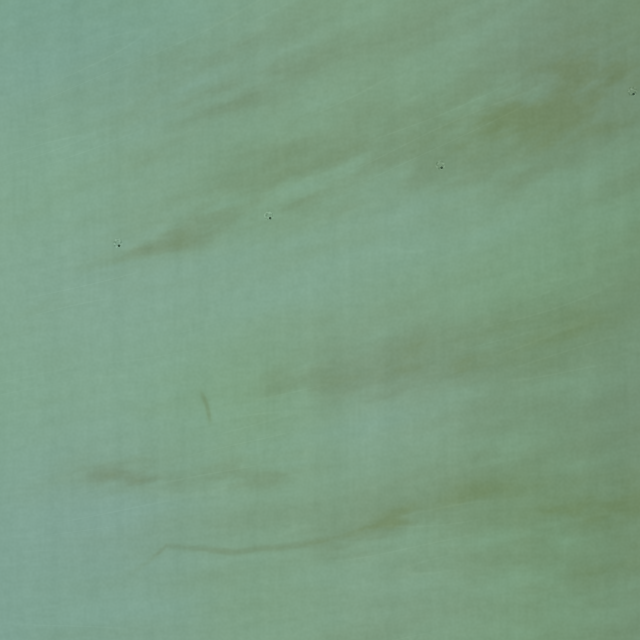
This texture is drawn by a WebGL 1 fragment shader. Its source:

```glsl
precision highp float;
// Draws a weathered sage-green painted surface with soft olive smears and tiny specks.
uniform vec2 u_resolution;

vec2 gradientAt(vec2 cell) {
  float angle = 6.2832 * fract(sin(dot(cell, vec2(127.1, 311.7))) * 43758.5);
  return vec2(cos(angle), sin(angle));
}

float gradientNoise(vec2 p) {
  vec2 i = floor(p), f = fract(p);
  vec2 u = f * f * f * (f * (f * 6.0 - 15.0) + 10.0);
  float a = dot(gradientAt(i), f);
  float b = dot(gradientAt(i + vec2(1.0, 0.0)), f - vec2(1.0, 0.0));
  float c = dot(gradientAt(i + vec2(0.0, 1.0)), f - vec2(0.0, 1.0));
  float d = dot(gradientAt(i + 1.0), f - 1.0);
  return mix(mix(a, b, u.x), mix(c, d, u.x), u.y);
}

float fbm(vec2 p) {
  float sum = 0.0, amplitude = 0.5;
  for (int i = 0; i < 4; i++) {
    sum += amplitude * gradientNoise(p);
    p = p * 2.03 + vec2(17.3, 9.1);
    amplitude *= 0.48;
  }
  return sum;
}

// Soft elongated stain, sheared upwards to the right
float smudge(vec2 p, vec2 centre, vec2 radius, float slope) {
  vec2 d = p - centre;
  d.y -= slope * d.x;
  d /= radius;
  return exp(-dot(d, d));
}

// Tone from 0 (pale) to 1 (olive) mapped to paint colours
vec3 paint(float tone) {
  vec3 col = mix(vec3(0.503, 0.645, 0.558), vec3(0.49, 0.62, 0.513), smoothstep(0.0, 0.56, tone));
  col = mix(col, vec3(0.471, 0.582, 0.47), smoothstep(0.42, 0.8, tone));
  return mix(col, vec3(0.452, 0.545, 0.405), smoothstep(0.74, 1.2, tone));
}

void main() {
  vec2 uv = gl_FragCoord.xy / u_resolution;

  // Brushing direction grows steeper towards the top
  vec2 flow = vec2(uv.x, uv.y - mix(0.1, 0.45, uv.y) * (uv.x - 0.5));
  float broad = fbm(flow * vec2(2.0, 4.5) + 3.7);
  float streak = fbm(flow * vec2(4.0, 17.0) + 11.2);
  float mottle = fbm(flow * vec2(13.0, 30.0) + 31.0);
  float tone = 0.39 + 0.55 * broad + 0.42 * streak + 0.16 * mottle + 0.62 * (uv.x - 0.5);

  // Wide, softly broken olive stains and one pale diagonal band
  vec2 warped = uv + vec2(0.1 * broad, 0.05 * streak);
  float stain = 0.45 * smudge(warped, vec2(0.87, 0.85), vec2(0.15, 0.1), 0.5);
  stain += 0.34 * smudge(warped, vec2(0.53, 0.74), vec2(0.3, 0.06), 0.36);
  stain += 0.36 * smudge(warped, vec2(0.22, 0.61), vec2(0.12, 0.028), 0.35);
  stain += 0.3 * smudge(warped, vec2(0.33, 0.86), vec2(0.18, 0.08), 0.4);
  stain += 0.32 * smudge(warped, vec2(0.66, 0.44), vec2(0.28, 0.04), 0.2);
  stain += 0.5 * smudge(warped, vec2(0.19, 0.265), vec2(0.09, 0.03), -0.05);
  stain += 0.3 * smudge(warped, vec2(0.41, 0.27), vec2(0.08, 0.035), 0.15);
  stain += 0.55 * smudge(warped, vec2(0.63, 0.18), vec2(0.09, 0.022), 0.4);
  stain += 0.24 * smudge(warped, vec2(0.92, 0.17), vec2(0.2, 0.14), 0.1);
  tone += stain * max(0.0, 0.95 + 1.2 * streak + 1.5 * mottle);
  tone -= 0.26 * smudge(warped, vec2(0.5, 0.58), vec2(0.45, 0.08), 0.25);

  // Thin curved brush line with a flick at its left end, and an upright tick
  float lineY = 0.142 + 0.6 * (uv.x - 0.36) * (uv.x - 0.36) + 0.01 * gradientNoise(vec2(uv.x * 14.0, 2.5));
  lineY -= 0.9 * max(0.0, 0.26 - uv.x);
  float brushLine = exp(-pow((uv.y - lineY) / 0.0055, 2.0));
  brushLine *= smoothstep(0.19, 0.25, uv.x) * smoothstep(0.64, 0.5, uv.x) * (0.85 + 1.2 * mottle);
  float tickX = 0.328 - 4.5 * (uv.y - 0.333) * (uv.y - 0.333);
  float tick = exp(-pow((uv.x - tickX) / 0.0045, 2.0));
  tick *= smoothstep(0.33, 0.35, uv.y) * smoothstep(0.397, 0.375, uv.y);
  tone += 0.42 * brushLine + 0.5 * tick;

  vec3 col = paint(clamp(tone, 0.0, 1.2));

  // Hue drift and a dimmer right side
  col += vec3(-0.008, 0.006, -0.024) * gradientNoise(uv * vec2(3.0, 4.0) + 8.0);
  col += vec3(-0.014, -0.016, 0.014) * smudge(uv, vec2(0.02, 0.02), vec2(0.3, 0.3), 0.0);
  col += vec3(-0.03, -0.015, 0.0) * smudge(uv, vec2(0.1, 1.0), vec2(0.25, 0.18), 0.0);
  col += 0.008 - 0.03 * smoothstep(0.55, 1.05, uv.x);

  // Faint upright roller marks, sparse pale brush hairs and fine grain
  col += 0.024 * fbm(uv * vec2(30.0, 2.0));
  col += 0.014 * fbm(flow * vec2(4.0, 60.0) + 5.0);
  float hair = 1.0 - smoothstep(0.0, 0.05, abs(gradientNoise(flow * vec2(2.5, 24.0) + 40.0)));
  col += 0.012 * hair * smoothstep(0.05, 0.35, gradientNoise(flow * vec2(4.0, 9.0) + 60.0));
  col += 0.01 * gradientNoise(uv * vec2(110.0, 45.0) + 2.0);
  col += 0.01 * gradientNoise(uv * vec2(45.0, 120.0) + 21.0);
  col += vec3(0.011, 0.013, 0.015) * gradientNoise(uv * 200.0 + 7.0);

  // Tiny dark pits, each with pale chips around it
  for (int i = 0; i < 4; i++) {
    float k = float(i);
    vec2 pit = vec2(0.186 + 0.22 * k + 0.016 * k * k, 0.616 + 0.025 * k + 0.018 * k * k);
    float ring = smoothstep(0.004, 0.001, abs(length(uv - pit - vec2(-0.002, 0.004)) - 0.005));
    float hole = smoothstep(0.0028, 0.0008, length(uv - pit));
    col += 0.14 * ring * gradientNoise(uv * 260.0);
    col = mix(col, vec3(0.16, 0.24, 0.18), 0.8 * hole);
  }

  gl_FragColor = vec4(col, 1.0);
}
```
